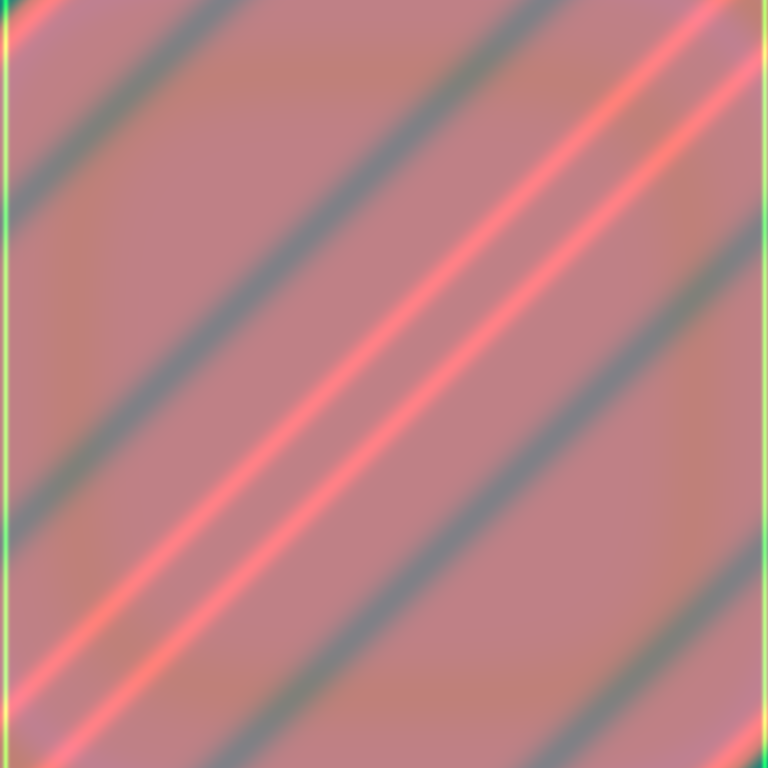
Give the GLSL for this background, as a WebGL 1 fragment shader.

```glsl
precision highp float;
// Soft diagonal bands on a dusty rose ground, mirrored about the rising diagonal.
// Red holds the bands, green two thin upright lines near the sides,
// and blue a faint rounded-square ring that warms the ground.
uniform vec2 u_resolution;

// Bell-shaped line profile: 1 at the centre, fading over softness
float softLine(float offset, float softness) {
  float t = offset / softness;
  return exp(-t * t);
}

void main() {
  vec2 uv = gl_FragCoord.xy / u_resolution;

  // Diagonal bands: one period per canvas width, folded into mirrored pairs
  float diagonal = uv.x - uv.y;
  float fold = abs(fract(diagonal + 0.5) - 0.5);
  float red = 0.75
    + 0.25 * softLine(fold - 0.066, 0.023)
    - 0.25 * softLine(fold - 0.291, 0.039);

  // Teal tips in the upper left and lower right corners
  red = mix(red, 0.1, smoothstep(0.955, 0.995, abs(diagonal)));

  // Bright upright lines hugging both sides
  float green = 0.5
    + 0.49 * softLine(uv.x - 0.0075, 0.0038)
    + 0.49 * softLine(uv.x - 0.996, 0.0038);

  // Faint ring: distance from the centre in a fourth-power norm
  vec2 p = uv - 0.5;
  vec2 squared = p * p;
  float ring = sqrt(length(squared));
  float blue = 0.525
    - 0.05 * softLine(ring - 0.405, 0.045)
    + 0.04 * softLine(ring - 0.535, 0.022)
    - 0.07 * softLine(ring - 0.58, 0.022);

  gl_FragColor = vec4(red, green, blue, 1.0);
}
```
